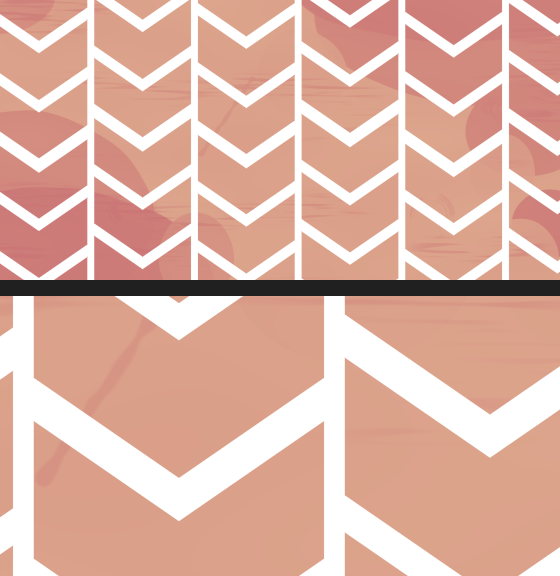
Top: the whole. Bottom: its middle third, enlarged.
This pattern is drawn by a Shadertoy shader. Its source:

```glsl
// White chevrons stacked in staggered columns, parted by white vertical bars.
// Behind them lies a painted wash: overlapping translucent ellipses in peach
// and rose, roughened by gradient noise and crossed by dry brush strokes.

// Layout, in canvas heights with y pointing down
const float COLUMN_PITCH = 0.3703;
const float FIRST_BAR = 0.3242;
const float BAR_WIDTH = 0.0247;
const float ROW_PITCH = 0.2117;
const float SLOPE = 0.69;
const float BAND = 0.0443;        // vertical thickness of a chevron
const float WIDE_BAND = 0.0515;   // thickness in the one heavier row
const float WIDE_ROW = 2.0;
const float FIRST_TIP[6] = float[6](0.168, 0.0924, 0.1523, 0.0768, 0.1836, 0.108);

// Paint
const vec3 PEACH = vec3(0.867, 0.652, 0.552);
const vec3 PINK = vec3(0.822, 0.532, 0.490);
const vec3 ROSE = vec3(0.797, 0.467, 0.465);
const float BASE_TONE = 0.08;
const float WASH_OPACITY = 0.88;
const float STROKE_STRENGTH = 0.28;

// Washes from back to front: centre, radii; then tone (0 peach, 1 rose)
const int WASHES = 12;
const vec4 WASH[WASHES] = vec4[WASHES](
    vec4(1.75, 0.05, 0.62, 0.33), vec4(1.70, -0.05, 0.65, 0.20),
    vec4(1.89, 0.46, 0.23, 0.17), vec4(0.00, 0.00, 0.20, 0.12),
    vec4(0.05, 0.78, 0.50, 0.38), vec4(0.15, 1.05, 0.62, 0.38),
    vec4(0.81, 0.60, 0.23, 0.23), vec4(0.70, 0.92, 0.13, 0.16),
    vec4(1.08, 0.26, 0.16, 0.16), vec4(1.80, 0.62, 0.11, 0.14),
    vec4(1.97, 0.80, 0.15, 0.12), vec4(1.84, 0.93, 0.15, 0.15));
const float WASH_TONE[WASHES] = float[WASHES](
    0.55, 0.80, 0.58, 0.42, 0.52, 0.92, 0.08, 0.40, 0.12, 0.12, 0.85, 0.10);

// Looped brush marks: centre, radii
const vec4 LOOP[3] = vec4[3](
    vec4(1.54, 0.77, 0.07, 0.07), vec4(0.47, 0.74, 0.07, 0.06),
    vec4(1.84, 0.39, 0.10, 0.04));

vec2 gradient(vec2 cell) {
    vec3 h = fract(cell.xyx * vec3(0.1031, 0.1030, 0.0973));
    h += dot(h, h.yzx + 33.33);
    float angle = 6.28318 * fract((h.x + h.y) * h.z);
    return vec2(cos(angle), sin(angle));
}

float gradientNoise(vec2 p) {
    vec2 i = floor(p), f = p - i;
    vec2 u = f * f * f * (f * (f * 6.0 - 15.0) + 10.0);
    vec2 e = vec2(1.0, 0.0);
    float top = mix(dot(gradient(i), f), dot(gradient(i + e), f - e), u.x);
    float bottom = mix(dot(gradient(i + e.yx), f - e.yx),
                       dot(gradient(i + 1.0), f - 1.0), u.x);
    return mix(top, bottom, u.y);
}

// Approximate signed distance to an ellipse given as centre and radii
float ellipse(vec2 p, vec4 shape) {
    return (length((p - shape.xy) / shape.zw) - 1.0) * min(shape.z, shape.w);
}

float segment(vec2 p, vec2 a, vec2 b) {
    vec2 ab = b - a;
    return length(p - a - ab * clamp(dot(p - a, ab) / dot(ab, ab), 0.0, 1.0));
}

float cover(float d, float px) {
    return 1.0 - smoothstep(-0.7 * px, 0.7 * px, d);
}

// Dry bristle marks: level drags, looped strokes and one slanting stroke
float brushStrokes(vec2 p) {
    float bristles = smoothstep(0.02, 0.30, gradientNoise(p * vec2(5.0, 75.0)));
    float patches = smoothstep(0.08, 0.35, gradientNoise(p * vec2(1.6, 7.0) + 4.3));
    float marks = bristles * patches;
    for (int i = 0; i < 3; i++) {
        float d = ellipse(p, LOOP[i]);
        float hairs = smoothstep(-0.2, 0.2, gradientNoise(vec2(d * 160.0, p.x * 9.0)));
        marks += 0.6 * hairs * cover(abs(d) - 0.016, 0.006)
               * smoothstep(-0.1, 0.15, gradientNoise(p * 9.0));
    }
    float slant = segment(p, vec2(0.90, 0.28), vec2(0.72, 0.55));
    marks += 0.7 * cover(slant - 0.007 + 0.008 * gradientNoise(p * 30.0), 0.004);
    return min(marks, 1.0);
}

vec3 paint(vec2 p, float px) {
    vec2 rough = p + 0.02 * vec2(gradientNoise(p * 4.0), gradientNoise(p * 4.0 + 17.0));
    float tone = BASE_TONE;
    for (int i = 0; i < WASHES; i++)
        tone = mix(tone, WASH_TONE[i], WASH_OPACITY * cover(ellipse(rough, WASH[i]), px));
    tone += 0.12 * gradientNoise(p * vec2(2.0, 5.0)) + STROKE_STRENGTH * brushStrokes(p);
    vec3 color = mix(PEACH, PINK, clamp(tone * 2.0, 0.0, 1.0));
    return mix(color, ROSE, clamp(tone * 2.0 - 1.0, 0.0, 1.0));
}

// Signed distance to the white bars and chevrons
float lattice(vec2 p) {
    float column = floor((p.x - FIRST_BAR) / COLUMN_PITCH) + 1.0;
    float across = abs(p.x - FIRST_BAR - (column - 0.5) * COLUMN_PITCH);
    float bar = 0.5 * (COLUMN_PITCH - BAR_WIDTH) - across;
    float along = p.y + SLOPE * across - FIRST_TIP[clamp(int(column), 0, 5)];
    float row = floor(along / ROW_PITCH + 0.5);
    float band = row == WIDE_ROW ? WIDE_BAND : BAND;
    float chevron = (abs(along - row * ROW_PITCH) - 0.5 * band) / length(vec2(1.0, SLOPE));
    return min(-bar, chevron) == chevron ? min(chevron, bar) : min(bar, chevron);
}

void mainImage(out vec4 fragColor, in vec2 fragCoord) {
    float px = 1.0 / iResolution.y;
    vec2 p = vec2(fragCoord.x, iResolution.y - fragCoord.y) * px;
    fragColor = vec4(mix(paint(p, px), vec3(1.0), cover(lattice(p), px)), 1.0);
}
```
